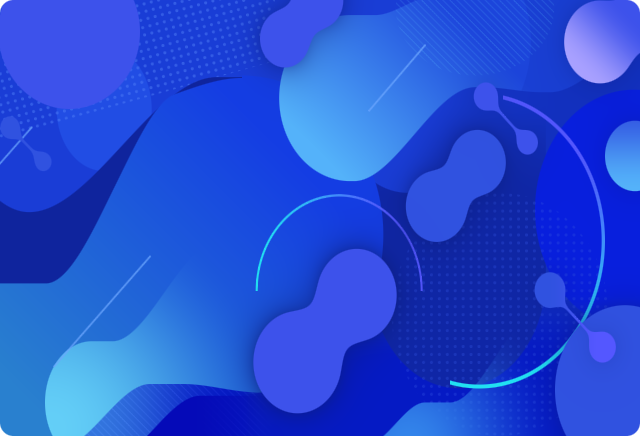
A WebGL 2 fragment shader for this background:

```glsl
#version 300 es
precision highp float;
// Abstract blue background of flowing waves, liquid blobs, dots, stripes and glowing arcs.
uniform vec2 u_resolution;
out vec4 fragColor;

const vec2 CANVAS = vec2(7.68, 5.2); // design units, y runs downward
const vec3 NAVY = vec3(.06, .15, .65);
const vec3 DEEP = vec3(.02, .1, .77);
const vec3 ROYAL = vec3(.1, .24, .84);
const vec3 VIOLET = vec3(.24, .32, .92);
const vec3 SLATE = vec3(.19, .32, .88);
const vec3 SKY = vec3(.33, .7, .98);
const vec3 CYAN = vec3(.13, .88, .95);
const vec3 PURPLE = vec3(.33, .34, 1);

// Smooth step that also accepts descending limits
float ramp(float a, float b, float x) {
  float t = clamp((x - a) / (b - a), 0., 1.);
  return t * t * (3. - 2. * t);
}

// Antialiased coverage of the region where d < 0
float fill(float d) { return clamp(.5 - d / max(fwidth(d), 1e-4), 0., 1.); }

float oval(vec2 p, float x, float y, float rx, float ry) {
  return (length((p - vec2(x, y)) / vec2(rx, ry)) - 1.) * min(rx, ry);
}

float segment(vec2 p, vec2 a, vec2 b) {
  vec2 ab = b - a;
  return length(p - a - ab * clamp(dot(p - a, ab) / dot(ab, ab), 0., 1.));
}

float smoothMin(float a, float b, float k) {
  float h = max(k - abs(a - b), 0.) / k;
  return min(a, b) - h * h * k * .25;
}

// Two merged tall ovals, each given as center and radius
float liquid(vec2 p, vec3 a, vec3 b, float k) {
  return smoothMin(oval(p, a.x, a.y, a.z, a.z * 1.15), oval(p, b.x, b.y, b.z, b.z * 1.15), k);
}

float dumbbell(vec2 p, vec3 a, vec3 b) {
  return smoothMin(liquid(p, a, b, .01), segment(p, a.xy, b.xy) - .015, .12);
}

float dots(vec2 p, float gap) { return fill(length(fract(p / gap) - .5) * gap - .018); }

float stripes(float x) { return fill(abs(fract(x / .085) - .5) * .085 - .008); }

// Filled shape with a soft shadow around it
vec3 raised(vec3 c, vec3 color, float d, float shadow) {
  c = mix(c, NAVY * .75, shadow * exp(-max(d, 0.) / .13));
  return mix(c, color, fill(d));
}

vec3 background(vec2 p) {
  vec3 c = mix(ROYAL, vec3(.07, .19, .75), ramp(4.5, 6.8, p.x));
  c = mix(c, DEEP, ramp(3.3, 4.3, p.y));
  // Shaded disc, bright oval and dot field on the right
  float disc = fill(oval(vec2(p.x, max(p.y, 3.3)), 5.5, 3.3, 1.05, 1.33));
  c = mix(c, NAVY, disc * ramp(1.2, 2.4, p.y));
  c = mix(c, vec3(.03, .12, .87), fill(oval(p, 7.6, 2.5, 1.18, 1.43)) * ramp(4.1, 3.5, p.y));
  c = mix(c, ROYAL, fill(oval(p, 4.9, 1.5, .75, .8)) * ramp(5.6, 4.8, p.x));
  return mix(c, SLATE, .33 * fill(oval(p, 6., 3.75, 1.3, 1.45)) * dots(p, .095));
}

vec3 leftWaves(vec3 c, vec2 p) {
  float x = p.x, y = p.y;
  // Translucent drop, dots and dark fold
  c = mix(c, vec3(.14, .33, .92), .7 * fill(oval(p, 1.25, 1.3, .57, .74)));
  float dotArea = fill(y - 1.65 + .28 * x) * fill(x - 3.3);
  c = mix(c, vec3(.3, .48, .96), .5 * dotArea * dots(mat2(.97, .26, -.26, .97) * p, .09));
  float fold = 2.53 - 1.61 * ramp(.35, 2.6, x) - 1.1 * pow(max(.35 - x, 0.), 2.);
  c = mix(c, NAVY * .95, fill(fold - y) * step(x, 3.));
  // Large blue body
  float edge = 3.38 - 2.1 * ramp(.55, 2.1, x) - .35 * ramp(1.4, 2.9, x);
  float body = mix(fill(edge - y), fill(oval(p, 2.9, 2.8, 1.7, 1.9)), step(2.9, x));
  float slope = clamp((x - y + 4.4) / 6., 0., 1.);
  vec3 tint = mix(vec3(.16, .5, .81), vec3(.08, .24, .89), slope);
  c = mix(c, tint, body);
  // Pale wave rising from the lower left
  float crest = 4.07 - 1.17 * ramp(1.35, 2.6, x);
  float pale = mix(fill(oval(p, 1.1, 4.8, .56, .73)), fill(crest - y), step(1.1, x));
  c = mix(c, vec3(.39, .81, .97), pale * ramp(2.8, 0., length(p - vec2(.6, 5.1))));
  // Striped band and deep foot
  float band = 5.35 - .77 * ramp(.7, 1.8, x) + .1 * ramp(2.2, 3.1, x);
  float foot = 5.5 - .78 * ramp(1.3, 2.4, x);
  tint = mix(vec3(.2, .46, .87), DEEP, ramp(1.1, 2.8, x)) + .04 * stripes(x - y);
  c = mix(c, tint, fill(band - y) * ramp(3.3, 2.9, x));
  return mix(c, vec3(.02, .04, .72), fill(foot - y) * ramp(3.5, 2.3, x));
}

vec3 rightWaves(vec3 c, vec2 p) {
  float x = p.x, y = p.y;
  // Light drop flowing into the upper right
  float edge = 2.16 - 1.12 * ramp(4.25, 5.7, x) + .06 * ramp(5.8, 6.5, x) - .6 * ramp(6.6, 7.8, x);
  float top = .18 - .22 * ramp(4.5, 5.2, x);
  float drop = mix(fill(oval(p, 4.2, 1.17, .85, .99)), fill(y - edge) * fill(top - y), step(4.2, x));
  vec3 tint = mix(SKY, vec3(.11, .27, .86), clamp(.3 * (x - y - 2.), 0., 1.));
  c = mix(c, tint, drop * mix(.7, 1., fill(oval(p, 4., .5, 2.37, 1.9))));
  c = mix(c, SKY, .2 * fill(oval(p, 5.7, .1, .95, .8)) * stripes(x - y));
  // Fading wave at the bottom
  float low = 5.3 - .5 * ramp(4.4, 5.1, x) - 1.1 * ramp(5.4, 6.5, x);
  return mix(c, vec3(.2, .52, .92), fill(low - y) * ramp(1.9, 0., length(p - vec2(4.9, 5.3))));
}

vec3 strokes(vec3 c, vec2 p) {
  float arc = fill(abs(oval(p, 4.07, 3.47, .99, 1.14)) - .012) * step(p.y, 3.47);
  c = mix(c, mix(CYAN, PURPLE, ramp(3., 4.8, p.x)), arc);
  float sweep = fill(abs(oval(p, 5.75, 2.87, 1.49, 1.74)) - .02);
  sweep *= max(step(6.03, p.x), step(2.87, p.y) * step(5.4, p.x));
  c = mix(c, mix(PURPLE, CYAN, ramp(1.6, 4.5, p.y)), sweep);
  float line = min(segment(p, vec2(4.43, 1.32), vec2(5.1, .54)), segment(p, vec2(.65, 4.37), vec2(1.8, 3.06)));
  line = min(line, segment(p, vec2(0, 1.95), vec2(.38, 1.52)));
  return mix(c, vec3(.42, .65, 1), .7 * fill(line - .011));
}

vec3 blobs(vec3 c, vec2 p) {
  c = mix(c, VIOLET, fill(oval(p, .83, .38, .85, .92)));
  c = raised(c, VIOLET, liquid(p, vec3(3.42, .46, .3), vec3(3.82, 0, .3), .25), .35);
  c = raised(c, SLATE, liquid(p, vec3(5.24, 2.46, .37), vec3(5.73, 1.94, .34), .25), .4);
  c = raised(c, VIOLET, liquid(p, vec3(3.57, 4.32, .53), vec3(4.28, 3.52, .48), .35), .5);
  vec3 tint = mix(vec3(.66, .63, 1), VIOLET, ramp(-.5, .8, p.x - p.y - 6.6));
  c = raised(c, tint, liquid(p, vec3(7.2, .5, .43), vec3(7.75, .2, .32), .25), .2);
  c = raised(c, mix(SLATE, SKY, ramp(1.2, 2.3, p.y)), oval(p, 7.62, 1.86, .36, .42), .15);
  c = raised(c, SLATE, oval(p, 7.5, 4.65, .84, 1.01), .25);
  c = raised(c, SLATE, dumbbell(p, vec3(.12, 1.52, .115), vec3(.52, 1.93, .095)), 0.);
  c = raised(c, VIOLET, dumbbell(p, vec3(5.83, 1.15, .145), vec3(6.33, 1.7, .125)), .1);
  tint = mix(SLATE, PURPLE, ramp(6.6, 7.2, p.x));
  return raised(c, tint, dumbbell(p, vec3(6.6, 3.46, .185), vec3(7.23, 4.14, .16)), .1);
}

void main() {
  vec2 uv = gl_FragCoord.xy / u_resolution;
  vec2 p = vec2(uv.x, 1. - uv.y) * CANVAS;
  vec3 c = rightWaves(leftWaves(background(p), p), p);
  c = blobs(strokes(c, p), p);
  // White rounded corners
  vec2 q = abs(p - CANVAS * .5) - CANVAS * .5 + .16;
  fragColor = vec4(mix(vec3(1), c, fill(length(max(q, 0.)) - .16)), 1);
}
```
